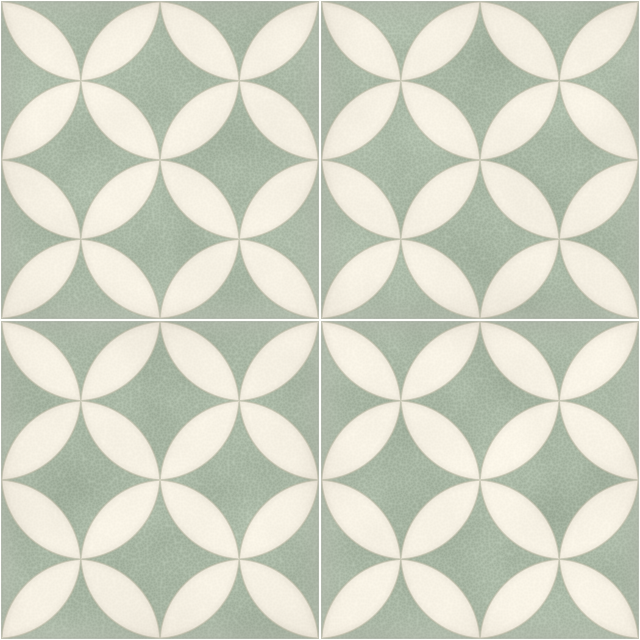
Write a WebGL 2 fragment shader that draws this pattern.

```glsl
#version 300 es
precision highp float;
// Cement tiles, two across and two down, each with four crossings of pale petals on sage.
// Mirrored cells hold one petal each, the overlap of two discs. Cellular grain and
// layered sines mottle the pigment, and white joints divide the tiles.

uniform vec2 u_resolution;
out vec4 fragColor;

vec2 hash2(vec2 p) {
  vec3 q = fract(p.xyx * vec3(0.1031, 0.1030, 0.0973));
  q += dot(q, q.yzx + 33.33);
  return fract((q.xx + q.yz) * q.zy);
}

// Distance to the nearest scattered grain
float cellular(vec2 p) {
  vec2 cell = floor(p);
  float nearest = 2.0;
  for (int y = -1; y <= 1; y++) {
    for (int x = -1; x <= 1; x++) {
      vec2 neighbour = cell + vec2(x, y);
      nearest = min(nearest, length(neighbour + hash2(neighbour) - p));
    }
  }
  return nearest;
}

// Broad, soft clouding of the pigment
float clouds(vec2 p) {
  float sum = 0.0, weight = 0.5;
  for (int i = 0; i < 4; i++) {
    sum += weight * sin(p.x + 1.7 * sin(p.y * 0.8)) * sin(p.y + 1.3 * sin(p.x * 0.7));
    p = mat2(1.5, 1.1, -1.1, 1.5) * p + 2.3;
    weight *= 0.55;
  }
  return sum;
}

// Lens along the diagonal of a unit cell, negative inside
float petalDistance(vec2 p) {
  float along = (p.x + p.y - 1.0) * 0.7071;
  float across = abs(p.x - p.y) * 0.7071;
  return length(vec2(along, across + 0.80)) - 1.068;
}

void main() {
  vec2 uv = gl_FragCoord.xy / u_resolution;
  float pixel = 1.0 / min(u_resolution.x, u_resolution.y);

  // Tile coordinates, inset to leave room for the joint
  vec2 tileId = floor(uv * 2.0);
  vec2 local = fract(uv * 2.0) - 0.5;
  vec2 tile = local / 0.99 + 0.5;
  vec2 border = (0.5 - abs(local)) * 0.5;
  float edge = min(border.x, border.y);
  vec2 tint = hash2(tileId + 4.0) - 0.5;

  // Petals mirrored around the centre of each quarter tile
  vec2 cell = abs(mod(tile * 4.0, 2.0) - 1.0);
  float petal = petalDistance(cell) * 0.124;

  // Grain, clouding and a dusty rim
  float grain = cellular(uv * 230.0) - 0.45;
  float cloud = clouds(uv * 17.0 + tileId * 5.0);
  float rim = exp(-edge * 45.0);

  vec3 sage = vec3(0.665, 0.722, 0.648) + 0.08 * grain + 0.045 * cloud + 0.02 * tint.x;
  sage = mix(sage, vec3(0.71, 0.725, 0.68), 0.55 * rim);
  vec3 cream = vec3(0.970, 0.950, 0.898) + 0.025 * grain + 0.02 * cloud + 0.012 * tint.y;
  cream -= vec3(0.035, 0.04, 0.04) * rim;
  cream -= 0.03 * smoothstep(-0.012, 0.0, petal);

  vec3 color = mix(cream, sage, smoothstep(-pixel, pixel, petal));

  // Faint tan seam where the pigments meet
  float seam = 1.0 - smoothstep(0.0004, 0.0004 + 1.3 * pixel, abs(petal));
  color = mix(color, vec3(0.68, 0.67, 0.58), 0.4 * seam);

  // Shaded tile lip and white joint
  color *= 1.0 - 0.07 * (1.0 - smoothstep(0.002, 0.005, edge));
  float joint = 1.0 - smoothstep(0.0019 - 0.6 * pixel, 0.0019 + 0.6 * pixel, edge);
  color = mix(color, vec3(1.0, 1.0, 0.99), joint);

  fragColor = vec4(clamp(color, 0.0, 1.0), 1.0);
}
```
